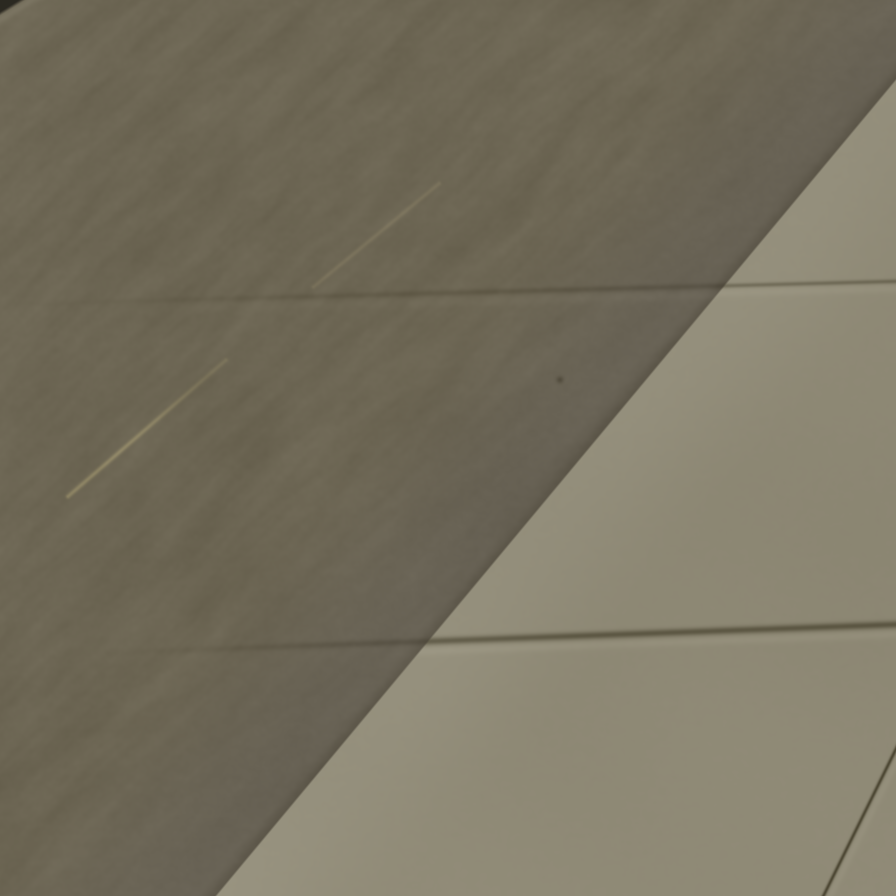
This texture is drawn by a WebGL 1 fragment shader. Its source:

```glsl
precision highp float;

uniform vec2 u_resolution;

#define SHADE_COLOR vec3(0.426, 0.400, 0.328)
#define SHADE_EDGE_COLOR vec3(0.405, 0.382, 0.330)
#define SLAB_COLOR vec3(0.553, 0.532, 0.455)
#define SLAB_EDGE_COLOR vec3(0.580, 0.560, 0.485)
#define EDGE_FOOT vec2(0.241, 0.0)
#define EDGE_TOP vec2(1.0, 0.911)
#define STREAK_DIR vec2(0.73, 0.683)
#define STREAK_GAIN 0.060
#define GRAIN_GAIN 0.014

vec2 hashGradient(vec2 cell) {
    vec2 h = vec2(dot(cell, vec2(127.1, 311.7)), dot(cell, vec2(269.5, 183.3)));
    return fract(sin(h) * 43758.5) * 2.0 - 1.0;
}

float gradientNoise(vec2 p) {
    vec2 i = floor(p), f = fract(p);
    vec2 w = f * f * f * (f * (f * 6.0 - 15.0) + 10.0);
    float a = dot(hashGradient(i), f);
    float b = dot(hashGradient(i + vec2(1.0, 0.0)), f - vec2(1.0, 0.0));
    float c = dot(hashGradient(i + vec2(0.0, 1.0)), f - vec2(0.0, 1.0));
    float d = dot(hashGradient(i + 1.0), f - 1.0);
    return mix(mix(a, b, w.x), mix(c, d, w.x), w.y);
}

// Brushed noise: each octave is stretched along the streak direction.
float streaks(vec2 p) {
    vec2 q = vec2(dot(p, STREAK_DIR), dot(p, vec2(-STREAK_DIR.y, STREAK_DIR.x)));
    q.y += 0.012 * gradientNoise(p * 5.0);
    float sum = 0.0, gain = 0.5;
    vec2 scale = vec2(8.0, 30.0);
    for (int i = 0; i < 3; i++) {
        sum += gain * gradientNoise(q * scale + float(i) * 17.3);
        scale *= vec2(1.9, 2.0);
        gain *= 0.65;
    }
    return sum;
}

// Signed distance to a line through a and b, positive on its left.
float lineSide(vec2 p, vec2 a, vec2 b) {
    vec2 d = normalize(b - a);
    return d.x * (p.y - a.y) - d.y * (p.x - a.x);
}

float segmentDistance(vec2 p, vec2 a, vec2 b) {
    vec2 d = b - a;
    return length(p - a - d * clamp(dot(p - a, d) / dot(d, d), 0.0, 1.0));
}

float band(float dist, float width) {
    return exp(-dist * dist / (width * width));
}

void main() {
    vec2 uv = gl_FragCoord.xy / u_resolution;
    float pixel = 1.0 / min(u_resolution.x, u_resolution.y);

    float side = lineSide(uv, EDGE_FOOT, EDGE_TOP);
    float shade = smoothstep(-1.0, 1.0, side / max(pixel, 0.0015));
    float cloud = gradientNoise(uv * 4.0 + 3.7);
    float grain = gradientNoise(uv * vec2(75.0, 95.0)) + 0.6 * gradientNoise(uv * 170.0);

    // Shaded paving with brushed streaks that calm down near the edge
    float brushed = streaks(uv) * mix(0.4, 1.0, smoothstep(0.0, 0.25, side));
    vec3 dark = mix(SHADE_EDGE_COLOR, SHADE_COLOR, smoothstep(0.0, 0.22, side));
    dark += STREAK_GAIN * brushed + 0.016 * cloud + GRAIN_GAIN * grain * 0.7;
    dark -= 0.045 * band(side, 0.009);

    // Sunlit slabs
    vec3 light = mix(SLAB_EDGE_COLOR, SLAB_COLOR, smoothstep(0.0, 0.17, -side));
    light += 0.014 * cloud + GRAIN_GAIN * grain * 0.25;
    light += 0.010 * smoothstep(0.30, 0.0, uv.y);

    // Joints between slabs, fading into the shade
    float upper = uv.y - mix(0.660, 0.686, uv.x);
    float lower = uv.y - mix(0.267, 0.303, uv.x);
    float upperFade = smoothstep(-0.1, 0.7, uv.x);
    float lowerFade = smoothstep(0.05, 0.5, uv.x);
    light -= 0.13 * band(upper, 0.0026) + 0.19 * band(lower, 0.0042);
    light += 0.022 * band(upper + 0.008, 0.005) + 0.025 * band(lower + 0.011, 0.005);
    dark -= 0.055 * band(upper, 0.0036) * upperFade;
    dark -= 0.060 * band(lower, 0.0040) * lowerFade;
    dark += 0.018 * band(upper + 0.010, 0.006) * upperFade;

    // Narrow crack at the lower right
    float crack = lineSide(uv, vec2(0.919, 0.0), vec2(1.0, 0.164));
    light -= 0.26 * band(crack, 0.0021);
    light += 0.02 * band(crack + 0.007, 0.004);

    // Pale scratches and a dark speck
    float scratch = segmentDistance(uv, vec2(0.076, 0.446), vec2(0.252, 0.598));
    float strength = mix(1.0, 0.45, smoothstep(0.14, 0.24, uv.x));
    dark += vec3(0.13, 0.12, 0.07) * strength * band(scratch, 0.0026);
    float faint = segmentDistance(uv, vec2(0.35, 0.68), vec2(0.49, 0.795));
    dark += vec3(0.05, 0.045, 0.03) * band(faint, 0.0025);
    dark -= 0.09 * band(length(uv - vec2(0.625, 0.576)), 0.004);

    // Dark gap at the upper left corner
    float corner = lineSide(uv, vec2(0.0, 0.984), vec2(0.026, 1.0));
    dark += 0.05 * band(corner + 0.005, 0.005);
    dark = mix(dark, vec3(0.17, 0.16, 0.13), smoothstep(-0.002, 0.003, corner));

    gl_FragColor = vec4(mix(light, dark, shade), 1.0);
}
```
